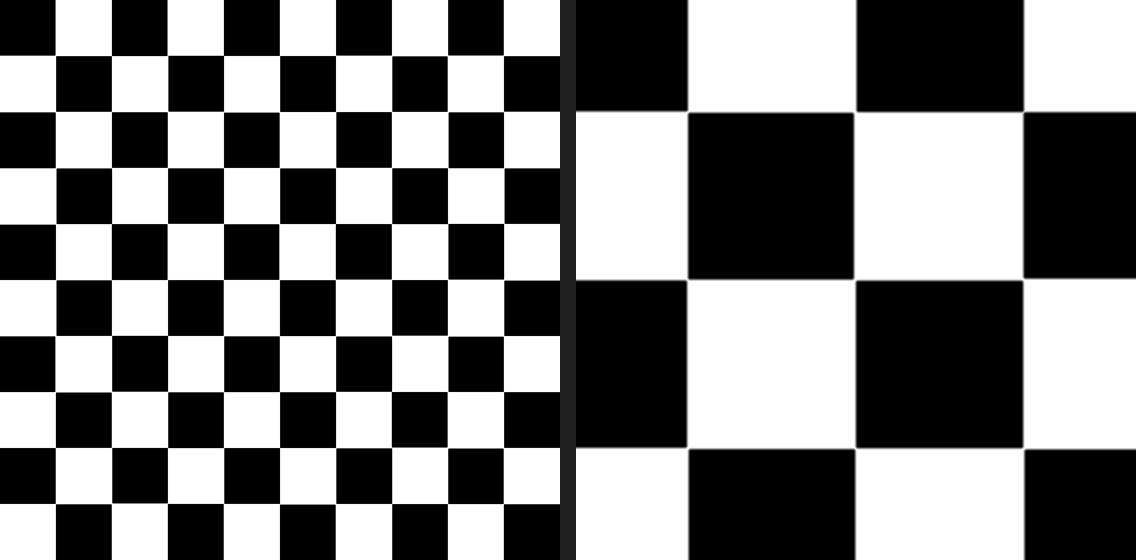
Left: the whole. Right: its middle third, enlarged.
A Shadertoy shader for this pattern:

```glsl
// A ten by ten black and white checkerboard with slightly uneven, soft edges.
// Each dark square is a rounded box distance, nudged and resized by a hash;
// the nearest dark square around each point sets the shade.

const float CELLS = 10.0;
const float HALF_SIDE = 0.497;       // in cells
const float CORNER_RADIUS = 0.015;
const float EDGE_JITTER = 0.006;
const float EDGE_SOFTNESS = 0.012;
const vec3 DARK = vec3(0.0);
const vec3 LIGHT = vec3(1.0);

float hash(vec2 p) {
    return fract(sin(dot(p, vec2(127.1, 311.7))) * 43758.5453);
}

// Signed random pair in -1..1
vec2 hashPair(vec2 p) {
    return 2.0 * vec2(hash(p), hash(p + 37.2)) - 1.0;
}

float roundedBox(vec2 p, vec2 halfSize, float radius) {
    vec2 q = abs(p) - halfSize + radius;
    return length(max(q, 0.0)) + min(max(q.x, q.y), 0.0) - radius;
}

// Distance to one dark square with its own small offset and size
float squareDistance(vec2 p, vec2 cell, float jitter) {
    vec2 center = cell + 0.5 + jitter * hashPair(cell);
    vec2 halfSize = HALF_SIDE + 0.5 * jitter * hashPair(cell + 71.9);
    return roundedBox(p - center, halfSize, CORNER_RADIUS);
}

// Distance to the nearest dark square among the neighbouring cells
float checkerDistance(vec2 p, float jitter) {
    vec2 base = floor(p);
    float nearest = 1.0;
    for (int y = -1; y <= 1; y++) {
        for (int x = -1; x <= 1; x++) {
            vec2 cell = base + vec2(x, y);
            bool isDark = mod(cell.x + cell.y, 2.0) > 0.5;
            if (isDark) nearest = min(nearest, squareDistance(p, cell, jitter));
        }
    }
    return nearest;
}

void mainImage(out vec4 fragColor, in vec2 fragCoord) {
    vec2 p = CELLS * fragCoord / iResolution.xy;
    // Outer squares run off the canvas without a rim
    p = clamp(p, 0.1, CELLS - 0.1);

    float pixel = CELLS / min(iResolution.x, iResolution.y);
    float soft = max(EDGE_SOFTNESS, 0.7 * pixel);
    float light = smoothstep(-soft, soft, checkerDistance(p, EDGE_JITTER));
    fragColor = vec4(mix(DARK, LIGHT, light), 1.0);
}
```
